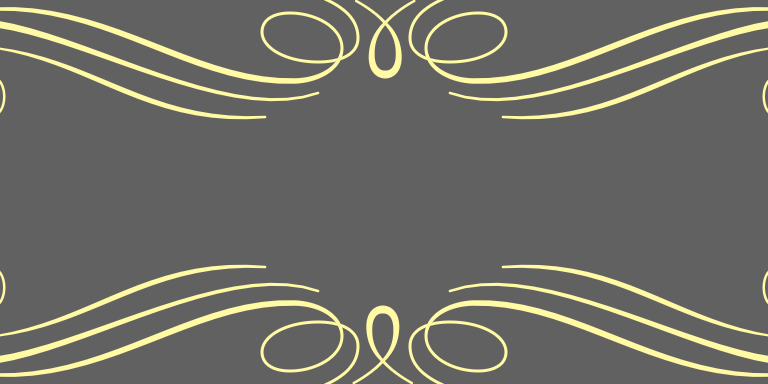
Write a WebGL 1 fragment shader that draws this background.

```glsl
precision highp float;
// Mirrored calligraphic flourishes in pale yellow on a plain grey ground.
uniform vec2 u_resolution;

const float GRID = 384.0; // design units per canvas height
const vec3 GROUND = vec3(0.38);
const vec3 INK = vec3(1.0, 0.98, 0.64);
const int STEPS = 18;

vec2 bezier(vec2 a, vec2 b, vec2 c, vec2 d, float t) {
  float s = 1.0 - t;
  return s * s * s * a + 3.0 * s * s * t * b + 3.0 * s * t * t * c + t * t * t * d;
}

// Pen radius along a stroke; width holds (start, middle, end) thickness.
float penRadius(vec3 width, float t) {
  float ends = mix(width.x, width.z, t);
  float bulge = width.y - 0.5 * (width.x + width.z);
  return 0.5 * (ends + bulge * 4.0 * t * (1.0 - t));
}

// Signed distance to a cubic stroke of varying thickness.
float stroke(vec2 p, vec2 a, vec2 b, vec2 c, vec2 d, vec3 width) {
  float dist = 1e4;
  vec2 from = a;
  float fromRadius = penRadius(width, 0.0);
  for (int i = 1; i <= STEPS; i++) {
    float t = float(i) / float(STEPS);
    vec2 to = bezier(a, b, c, d, t);
    float toRadius = penRadius(width, t);
    vec2 along = to - from;
    float h = clamp(dot(p - from, along) / dot(along, along), 0.0, 1.0);
    dist = min(dist, length(p - from - along * h) - mix(fromRadius, toRadius, h));
    from = to;
    fromRadius = toRadius;
  }
  return dist;
}

// Three long swashes sweeping in from the side.
float swashes(vec2 p) {
  float d = stroke(p, vec2(-4, 9), vec2(110, 5), vec2(195, 84), vec2(295, 81), vec3(3.5, 6.0, 5.5));
  d = min(d, stroke(p, vec2(-4, 24), vec2(90, 38), vec2(230, 124), vec2(318, 93), vec3(7.0, 4.5, 2.5)));
  return min(d, stroke(p, vec2(-4, 48), vec2(95, 62), vec2(150, 125), vec2(265, 117), vec3(2.0, 5.2, 2.5)));
}

// The upper swash curls into an oval and leaves over the border.
float curl(vec2 p) {
  vec3 thin = vec3(3.0);
  float d = stroke(p, vec2(295, 81), vec2(322, 80), vec2(342, 66), vec2(342, 48), vec3(5.5, 4.2, 3.0));
  d = min(d, stroke(p, vec2(342, 48), vec2(342, 27), vec2(315, 13), vec2(290, 13), thin));
  d = min(d, stroke(p, vec2(290, 13), vec2(273, 13), vec2(262, 20), vec2(262, 32), thin));
  d = min(d, stroke(p, vec2(262, 32), vec2(262, 49), vec2(288, 62), vec2(318, 62), thin));
  d = min(d, stroke(p, vec2(318, 62), vec2(343, 62), vec2(358, 53), vec2(358, 38), thin));
  return min(d, stroke(p, vec2(358, 38), vec2(358, 20), vec2(345, 8), vec2(325, -1), thin));
}

// Half of the crossed ribbon loop on the central axis.
float ribbon(vec2 p) {
  float d = stroke(p, vec2(355, 1), vec2(366, 7), vec2(377, 15), vec2(384, 23), vec3(2.5, 2.7, 3.0));
  d = min(d, stroke(p, vec2(384, 23), vec2(374, 33), vec2(370.5, 44), vec2(370.5, 56), vec3(3.0, 4.5, 6.0)));
  return min(d, stroke(p, vec2(370.5, 56), vec2(370.5, 68), vec2(376, 74.5), vec2(384, 74.5), vec3(6.0, 7.0, 8.0)));
}

// Small arc peeking in at the side border.
float sideArc(vec2 p) {
  return stroke(p, vec2(-4, 78), vec2(7, 84), vec2(7, 109), vec2(-4, 115), vec3(2.5));
}

void main() {
  float pixel = GRID / u_resolution.y;
  vec2 centred = (gl_FragCoord.xy - 0.5 * u_resolution) * pixel;

  // Fold all four quarters onto one; y runs inward from the border.
  vec2 p = vec2(GRID, 0.5 * GRID) - abs(centred);

  // The ribbons sit slightly off the axis, in opposite directions.
  float lean = 1.2 * sign(centred.y);
  vec2 ribbonPoint = vec2(GRID - abs(centred.x - lean), p.y);

  float d = min(swashes(p), curl(p));
  d = min(d, min(ribbon(ribbonPoint), sideArc(p)));

  float coverage = clamp(0.5 - d / pixel, 0.0, 1.0);
  gl_FragColor = vec4(mix(GROUND, INK, coverage), 1.0);
}
```
